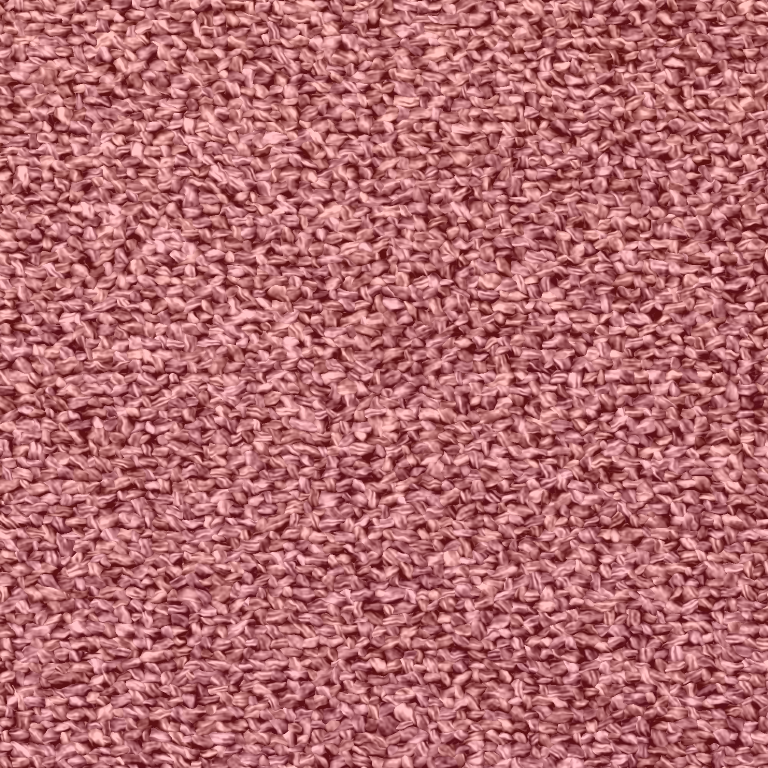
Reproduce this texture procedurally as a Shadertoy shader.

```glsl
float hash(vec2 p) {
    return fract(sin(dot(p, vec2(127.1, 311.7))) * 43758.5453);
}

float noise(vec2 p) {
    vec2 cell = floor(p), f = fract(p);
    f = f * f * (3.0 - 2.0 * f);
    return mix(mix(hash(cell), hash(cell + vec2(1, 0)), f.x),
               mix(hash(cell + vec2(0, 1)), hash(cell + vec2(1, 1)), f.x), f.y);
}

vec3 fabric(vec2 uv) {
    // Uneven thread grid with slightly ragged outlines
    vec2 wobble = vec2(noise(uv * 24.0), noise(uv * 24.0 + 50.0)) - 0.5;
    vec2 ragged = vec2(noise(uv * 120.0 + 9.0), noise(uv * 120.0 + 70.0)) - 0.5;
    vec2 weave = uv * vec2(54.0, 64.0) + wobble * 0.5 + ragged * 0.26;
    vec2 base = floor(weave);

    // Topmost strand: pointed strands lean right and left by turns
    float top = -9.0, dome = 0.0;
    vec2 strand = vec2(0), strandId = vec2(0), offset = vec2(0);
    for (int y = -1; y <= 1; y++)
    for (int x = -1; x <= 1; x++) {
        vec2 id = base + vec2(x, y);
        vec2 jitter = vec2(hash(id), hash(id + 31.0)) - 0.5;
        vec2 d = weave - id - 0.5 - jitter * vec2(0.6, 0.4);
        bool warp = mod(id.x + id.y, 2.0) < 0.5;
        float angle = (warp ? -0.8 : 0.4) + (hash(id + 57.0) - 0.5) * 0.8;
        float c = cos(angle), s = sin(angle);
        vec2 q = vec2(c * d.x + s * d.y, c * d.y - s * d.x);
        vec2 size = (warp ? vec2(0.9, 0.48) : vec2(1.0, 0.48)) * (0.65 + 0.6 * hash(id + 83.0));
        vec2 e = abs(q / size);
        float h = 1.0 - e.x * e.x - e.y * (0.35 + 0.65 * e.y);
        float level = h + 0.45 * hash(id + 11.0);
        if (level > top) {
            top = level;
            dome = h;
            strand = q;
            strandId = id;
            offset = d;
        }
    }

    // Twisted fibres, light from the upper left, pale slubs
    float fibre = noise(vec2(strand.x * 1.4, strand.y * 5.5 + strand.x * 1.6) + strandId * 17.0);
    float fuzz = noise(uv * 250.0);
    float slub = smoothstep(0.93, 1.0, hash(strandId + 5.0)) * (0.2 + 0.8 * uv.y);
    float tone = 0.17 + 0.58 * smoothstep(-0.25, 0.75, dome);
    tone += 0.85 * (fibre - 0.5) + 0.34 * (fuzz - 0.5);
    tone += 0.2 * (hash(strandId + 71.0) - 0.5) + 0.22 * slub;
    tone += 0.3 * dot(offset, vec2(-0.4, 0.8));

    // Coarse basket grid and faint broad unevenness
    vec2 basket = cos((uv * vec2(32.0, 43.0) + wobble * 0.7) * 6.2832);
    tone += 0.05 * basket.x + 0.06 * basket.y;
    tone += 0.04 * (noise(uv * 5.0) - 0.5) + 0.05 * (uv.y - uv.x);

    vec3 color = mix(vec3(0.36, 0.06, 0.08), vec3(0.97, 0.70, 0.71), clamp(tone, 0.0, 1.1));
    float mauve = hash(strandId + 23.0) - 0.5 + 0.4 * (0.5 - uv.y);
    return color + mauve * vec3(-0.01, -0.01, 0.03);
}

void mainImage(out vec4 fragColor, in vec2 fragCoord) {
    // Four samples per pixel smooth the strand edges
    vec3 color = vec3(0);
    for (int i = 0; i < 4; i++) {
        vec2 shift = (vec2(i % 2, i / 2) - 0.5) * 0.5;
        color += fabric((fragCoord + shift) / iResolution.y);
    }
    fragColor = vec4(color / 4.0, 1.0);
}
```
